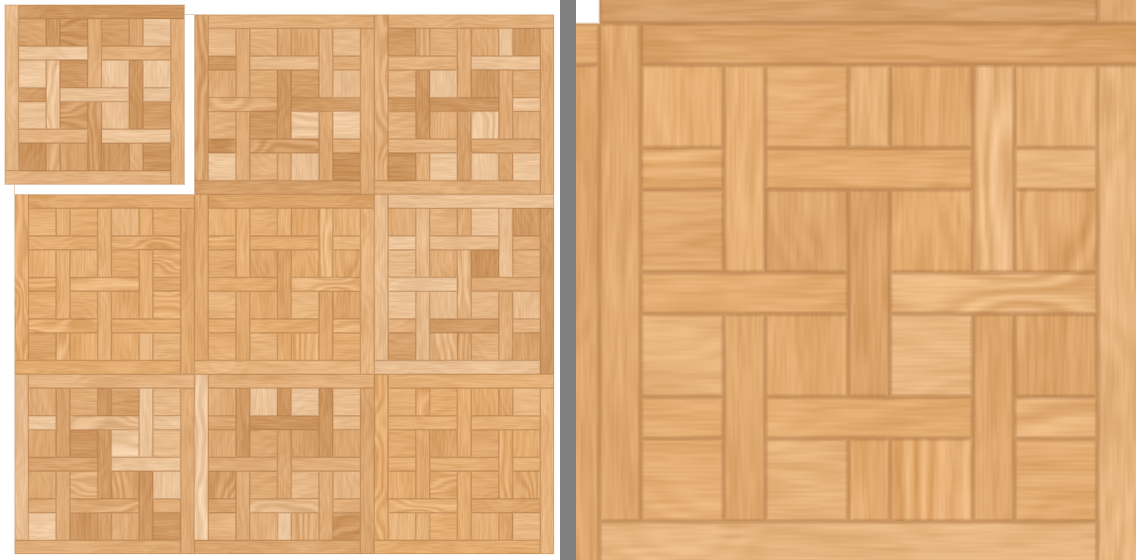
Left, the full canvas; right, a detail of the centre.
Give the GLSL for this texture, as a three.js fragment shader.

```glsl
// Nine oak parquet panels with woven strips on white, the top left one pulled loose.
varying vec2 vUv;

float hash(vec2 p) {
  return fract(sin(dot(p, vec2(127.1, 311.7))) * 43758.5453);
}

float noise(vec2 p) {
  vec2 i = floor(p), f = fract(p);
  f = f * f * (3.0 - 2.0 * f);
  return mix(mix(hash(i), hash(i + vec2(1.0, 0.0)), f.x),
             mix(hash(i + vec2(0.0, 1.0)), hash(i + 1.0), f.x), f.y);
}

float boxDistance(vec2 p, vec2 center, float halfSize) {
  vec2 d = abs(p - center) - halfSize;
  return max(d.x, d.y);
}

// Reads one yes/no flag per panel from a bit mask.
float panelFlag(float mask, float index) {
  return mod(floor(mask / exp2(index) + 0.001), 2.0);
}

// Board under q in a panel of 13 x 13 strip widths: low corner, high corner.
vec4 findBoard(vec2 q, float flip) {
  // Pinwheel frame
  if (q.x < 1.0 && q.y > 1.0) return vec4(0.0, 1.0, 1.0, 13.0);
  if (q.y < 1.0 && q.x < 12.0) return vec4(0.0, 0.0, 12.0, 1.0);
  if (q.x > 12.0 && q.y < 12.0) return vec4(12.0, 0.0, 13.0, 12.0);
  if (q.y > 12.0) return vec4(1.0, 12.0, 13.0, 13.0);

  // Squares two wide, separated by strips that alternate at each crossing
  vec2 cell = floor((q - 1.0) / 3.0);
  vec2 f = q - 1.0 - 3.0 * cell;
  float upright = 1.0 - mod(cell.x + cell.y + flip, 2.0);
  vec2 low = 3.0 * cell, size = vec2(2.0);
  if (f.x > 2.0 && (f.y < 2.0 || upright > 0.5)) {
    low += vec2(2.0, -3.0 * (1.0 - upright));
    size = vec2(1.0, 5.0);
  } else if (f.y > 2.0) {
    low += vec2(-3.0 * upright, 2.0);
    size = vec2(5.0, 1.0);
  }
  return 1.0 + vec4(max(low, 0.0), min(low + size, 11.0));
}

// Wood grain around zero; p.x runs along the board.
float woodGrain(vec2 p, float seed) {
  p += seed * vec2(37.0, 61.0);
  float warp = noise(p * vec2(0.45, 0.9));
  float rings = sin(p.y * 9.0 + warp * 16.0);
  float fibers = noise(p * vec2(0.9, 9.0)) + noise(p * vec2(1.6, 19.0)) - 1.0;
  float figure = mix(0.012, 0.04, step(0.86, fract(seed * 7.3)));
  return rings * figure + fibers * 0.045 + (warp - 0.5) * 0.05;
}

void main() {
  // Panel layout: 3 x 3 grid with one empty slot, filled by the loose panel
  vec2 grid = (vUv - vec2(0.026, 0.0104)) / 0.3212;
  vec2 loose = grid + vec2(0.055, -0.055);
  vec2 slot = vec2(0.5, 2.5);
  float gridEdge = max(boxDistance(grid, vec2(1.5), 1.5), -boxDistance(grid, slot, 0.5));
  float looseEdge = boxDistance(loose, slot, 0.5);
  vec2 p = looseEdge < gridEdge ? loose : grid;
  vec2 panel = clamp(floor(p), 0.0, 2.0);
  float index = (2.0 - panel.y) * 3.0 + panel.x;
  float calm = panelFlag(280.0, index);

  // Board and its own random values
  vec2 q = clamp((p - panel) * 13.0, 0.0, 13.0);
  vec4 board = findBoard(q, panelFlag(269.0, index));
  vec2 size = board.zw - board.xy;
  vec2 key = board.xy + panel * 17.0 + size * 0.37;
  float seed = hash(key);
  float tone = hash(key + 5.3);
  bool tall = abs(size.x - size.y) < 0.1 ? seed > 0.5 : size.y > size.x;

  // Board colour, calmer and more golden in some panels
  tone = mix(0.5, tone, mix(0.95, 0.4, calm));
  vec3 dark = vec3(0.80, 0.585, 0.375);
  vec3 honey = mix(vec3(0.88, 0.68, 0.475), vec3(0.895, 0.68, 0.45), calm);
  vec3 pale = vec3(0.93, 0.78, 0.62);
  vec3 color = mix(dark, honey, smoothstep(0.0, 0.5, tone));
  color = mix(color, pale, smoothstep(0.5, 1.0, tone));
  color += woodGrain(tall ? q.yx : q, seed) * vec3(0.8, 1.0, 1.15);

  // Fine joints between boards
  vec2 inset = min(q - board.xy, board.zw - q);
  float joint = 1.0 - smoothstep(0.01, 0.1, min(inset.x, inset.y));
  color = mix(color, vec3(0.66, 0.45, 0.26), joint * 0.45);

  // White ground around the panels
  float ground = smoothstep(-0.003, 0.003, min(gridEdge, looseEdge));
  gl_FragColor = vec4(mix(color, vec3(1.0), ground), 1.0);
}
```
